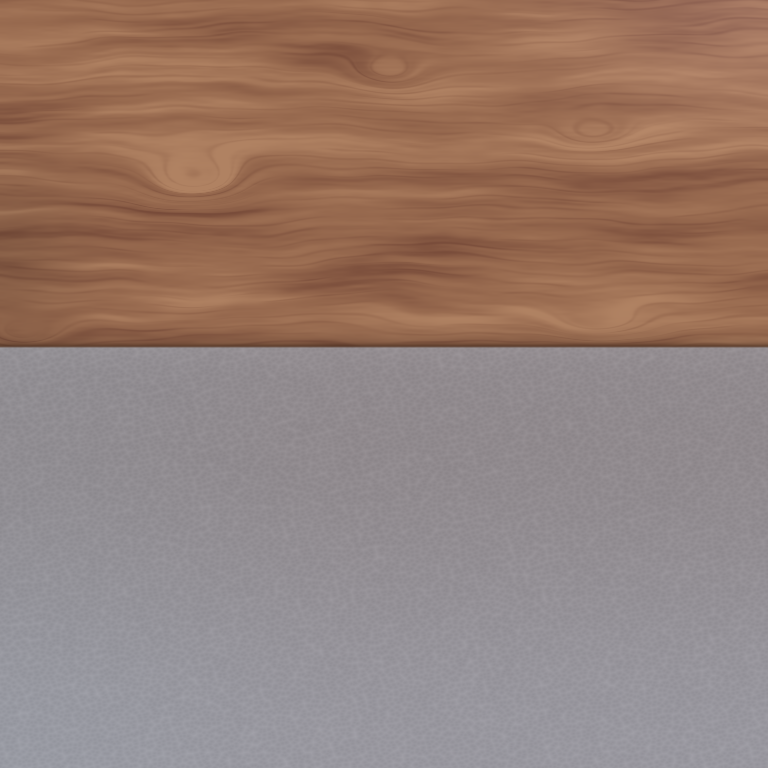
Give the GLSL for this texture, as a three.js fragment shader.

```glsl
// Knotted horizontal wood board above a finely grained, soft grey surface.
varying vec2 vUv;

const float SEAM_Y = 0.548;
const float SEAM_SOFT = 0.0018;
const vec3 WOOD_DARK = vec3(0.47, 0.295, 0.225);
const vec3 WOOD_MID = vec3(0.59, 0.41, 0.305);
const vec3 WOOD_LIGHT = vec3(0.69, 0.51, 0.385);
const vec3 SEAM_SHADE = vec3(0.30, 0.19, 0.13);
const vec3 GREY_TOP = vec3(0.565, 0.54, 0.555);
const vec3 GREY_BOTTOM = vec3(0.60, 0.595, 0.625);
const vec3 TOP_GLOW = vec3(0.09, 0.09, 0.10);
const float KNOT_LIFT = 0.052;
const float GRAIN_CELLS = 170.0;
const float GRAIN_STRENGTH = 0.045;

float hash(vec2 p) {
  return fract(sin(dot(p, vec2(127.1, 311.7))) * 4375.85);
}

float valueNoise(vec2 p) {
  vec2 i = floor(p), f = fract(p);
  f = f * f * (3.0 - 2.0 * f);
  return mix(mix(hash(i), hash(i + vec2(1.0, 0.0)), f.x),
             mix(hash(i + vec2(0.0, 1.0)), hash(i + 1.0), f.x), f.y);
}

// Distance to the nearest jittered cell point
float cellular(vec2 p) {
  vec2 cell = floor(p), f = fract(p);
  float nearest = 2.0;
  for (int y = -1; y <= 1; y++) {
    for (int x = -1; x <= 1; x++) {
      vec2 o = vec2(float(x), float(y));
      vec2 jitter = vec2(hash(cell + o), hash(cell + o + 41.3));
      nearest = min(nearest, length(o + jitter - f));
    }
  }
  return nearest;
}

float bump(vec2 p, vec2 center, vec2 size) {
  vec2 d = (p - center) / size;
  return exp(-dot(d, d));
}

float knots(vec2 p) {
  return bump(p, vec2(0.255, 0.765), vec2(0.062, 0.030))
       + 0.75 * bump(p, vec2(0.775, 0.826), vec2(0.055, 0.022))
       + 0.75 * bump(p, vec2(0.505, 0.903), vec2(0.050, 0.024))
       + 0.70 * bump(p, vec2(0.780, 0.578), vec2(0.060, 0.022))
       + 0.65 * bump(p, vec2(0.035, 0.562), vec2(0.055, 0.020));
}

// Layered sines bend the grain lines along the board
float grainWave(vec2 p) {
  float wave = 0.0, amp = 0.0055;
  vec2 q = p * vec2(11.0, 16.0);
  for (int i = 0; i < 4; i++) {
    wave += amp * sin(q.x + 1.7 * sin(q.y + float(i) * 2.1));
    q = q * vec2(1.83, 1.61) + vec2(2.3, 4.7);
    amp *= 0.52;
  }
  return wave;
}

vec3 woodColor(vec2 p) {
  float knot = knots(p);
  float height = p.y + grainWave(p) + KNOT_LIFT * knot;
  float broad = valueNoise(vec2(p.x * 4.0 + 3.0, height * 26.0));
  float streak = valueNoise(vec2(p.x * 7.0, height * 75.0));
  float fine = valueNoise(vec2(p.x * 13.0, height * 190.0));
  float fiber = valueNoise(vec2(p.x * 45.0, p.y * 330.0));
  float line = 0.5 + 0.5 * sin(height * 480.0 + 5.0 * broad + 3.0 * streak);

  float tone = 0.46 + 0.42 * (broad - 0.5) + 0.38 * (streak - 0.5)
             + 0.20 * (fine - 0.5) + 0.07 * (fiber - 0.5);
  tone -= 0.16 * pow(line, 5.0) * smoothstep(0.25, 0.75, fine + 0.3 * knot);

  // Broad pale and dark bands
  tone += 0.14 * min(knot, 1.0);
  tone -= 0.15 * bump(p, vec2(0.45, 0.68), vec2(0.85, 0.045));
  tone -= 0.14 * bump(p, vec2(0.48, 0.785), vec2(0.13, 0.025));
  tone -= 0.12 * bump(p, vec2(0.80, 0.867), vec2(0.28, 0.018));
  tone += 0.13 * bump(p, vec2(0.40, 0.590), vec2(0.90, 0.024));
  tone += 0.12 * bump(p, vec2(0.10, 0.905), vec2(0.25, 0.035));
  tone += 0.10 * bump(p, vec2(0.65, 0.825), vec2(0.30, 0.030));

  tone = clamp(tone, 0.0, 1.0);
  vec3 color = mix(WOOD_DARK, WOOD_MID, smoothstep(0.0, 0.5, tone));
  color = mix(color, WOOD_LIGHT, smoothstep(0.4, 0.9, tone));

  // Corner light, side falloff and rounded lower edge
  color += TOP_GLOW * bump(p, vec2(1.0, 1.0), vec2(0.28, 0.16));
  color *= 1.0 - 0.10 * bump(p, vec2(0.0, 0.66), vec2(0.10, 0.12));
  float above = max(p.y - SEAM_Y, 0.0);
  color *= 1.0 - 0.16 * exp(-above / 0.011);
  return mix(color, SEAM_SHADE, 0.68 * exp(-pow(above / 0.0042, 2.0)));
}

vec3 greyColor(vec2 p) {
  vec3 color = mix(GREY_BOTTOM, GREY_TOP, smoothstep(0.0, 0.45, p.y));
  vec2 slanted = vec2(p.x + 0.35 * p.y, p.y - 0.25 * p.x);
  float grain = cellular(slanted * GRAIN_CELLS * vec2(0.8, 1.1)) - 0.45;
  float mottling = valueNoise(p * 65.0) - 0.5;
  color += GRAIN_STRENGTH * grain + 0.010 * mottling;
  color += vec3(0.0, 0.012, 0.016) * (1.0 - smoothstep(0.0, 0.5, p.x));
  color += 0.022 * exp(-max(SEAM_Y - p.y, 0.0) / 0.025);
  return color;
}

void main() {
  float board = smoothstep(SEAM_Y - SEAM_SOFT, SEAM_Y + SEAM_SOFT, vUv.y);
  gl_FragColor = vec4(mix(greyColor(vUv), woodColor(vUv), board), 1.0);
}
```
